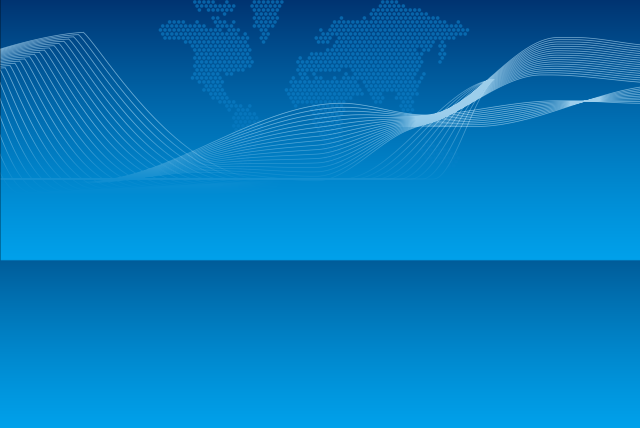
Write a WebGL 1 fragment shader that draws this background.

```glsl
precision highp float;
// Two stacked blue gradient panels; the upper one carries a dotted world map
// and bundles of thin flowing lines. The map is a hexagonal dot grid masked by
// tapered capsules; each bundle blends between two curves y = f(x).
uniform vec2 u_resolution;

float hash(vec2 p) {
  return fract(sin(dot(p, vec2(127.1, 311.7))) * 43758.5453);
}

// Signed distance to a capsule from ends.xy to ends.zw with two radii
float taper(vec2 p, vec4 ends, vec2 radii) {
  vec2 pa = p - ends.xy, ba = ends.zw - ends.xy;
  float h = clamp(dot(pa, ba) / dot(ba, ba), 0.0, 1.0);
  return length(pa - ba * h) - mix(radii.x, radii.y, h);
}

float americas(vec2 p) {
  float d = taper(p, vec4(1.98, 0.36, 2.35, 0.38), vec2(0.10, 0.14));
  d = min(d, taper(p, vec4(2.45, 0.50, 2.85, 0.52), vec2(0.18, 0.15)));
  d = min(d, taper(p, vec4(2.50, 0.72, 2.85, 0.72), vec2(0.20, 0.16)));
  d = min(d, taper(p, vec4(2.85, 0.45, 2.99, 0.76), vec2(0.08, 0.06)));
  d = min(d, taper(p, vec4(2.50, 0.90, 2.65, 1.18), vec2(0.17, 0.06)));
  d = min(d, taper(p, vec4(2.65, 1.18, 2.86, 1.32), vec2(0.05, 0.04)));
  d = min(d, taper(p, vec4(2.40, 0.04, 2.72, 0.10), vec2(0.06, 0.08)));
  d = min(d, taper(p, vec4(2.60, 0.24, 2.74, 0.32), vec2(0.05, 0.08)));
  d = min(d, taper(p, vec4(3.20, 0.02, 3.15, 0.46), vec2(0.22, 0.05)));
  d = min(d, taper(p, vec4(2.92, 1.40, 2.97, 1.60), vec2(0.14, 0.20)));
  return min(d, taper(p, vec4(2.96, 1.62, 2.90, 2.10), vec2(0.18, 0.05)));
}

float oldWorld(vec2 p) {
  float d = taper(p, vec4(3.85, 0.47, 4.10, 0.32), vec2(0.07, 0.10));
  d = min(d, taper(p, vec4(3.68, 0.80, 4.20, 0.65), vec2(0.11, 0.20)));
  d = min(d, taper(p, vec4(4.22, 0.46, 5.00, 0.36), vec2(0.20, 0.26)));
  d = min(d, taper(p, vec4(4.60, 0.20, 4.72, 0.00), vec2(0.18, 0.12)));
  d = min(d, taper(p, vec4(5.00, 0.34, 5.56, 0.38), vec2(0.19, 0.07)));
  d = min(d, taper(p, vec4(4.40, 0.75, 4.86, 0.75), vec2(0.24, 0.22)));
  d = min(d, taper(p, vec4(4.72, 0.90, 4.88, 1.02), vec2(0.20, 0.14)));
  d = min(d, taper(p, vec4(4.48, 0.92, 4.55, 1.20), vec2(0.18, 0.04)));
  d = min(d, taper(p, vec4(4.84, 1.08, 4.90, 1.36), vec2(0.11, 0.04)));
  d = min(d, taper(p, vec4(4.14, 1.00, 4.28, 1.08), vec2(0.12, 0.09)));
  d = min(d, taper(p, vec4(5.32, 0.50, 5.28, 0.70), vec2(0.05, 0.03)));
  d = min(d, taper(p, vec4(5.10, 0.86, 4.98, 1.08), vec2(0.04, 0.03)));
  d = min(d, taper(p, vec4(3.60, 1.10, 4.04, 1.12), vec2(0.16, 0.17)));
  d = min(d, taper(p, vec4(3.92, 1.24, 4.00, 1.88), vec2(0.23, 0.09)));
  return min(d, taper(p, vec4(5.20, 1.82, 5.42, 1.92), vec2(0.14, 0.09)));
}

// Dots on a staggered grid, kept where their centre lies on land
float mapDots(vec2 p, float px) {
  float row = floor(p.y / 0.048);
  float shift = 0.5 * mod(row, 2.0);
  vec2 cell = vec2(floor(p.x / 0.055 - shift), row);
  vec2 center = (cell + vec2(0.5 + shift, 0.5)) * vec2(0.055, 0.048);
  float coast = min(americas(center), oldWorld(center));
  float kept = step(coast + 0.07 * (hash(cell) - 0.5), 0.0);
  return kept * (1.0 - smoothstep(0.021 - px, 0.021 + px, length(p - center)));
}

// Height of line t (0 to 1) in one of four bundles
float lineHeight(int bundle, float t, float x) {
  if (bundle == 0) { // crest on the left with a long fall
    float start = mix(-0.35, 1.0, t), top = mix(1.0, 0.39, t);
    float u = clamp((x - start) / mix(0.6, 2.3, t), 0.0, 1.0);
    float fall = smoothstep(0.0, 1.0, pow(u, 0.6));
    return mix(top, mix(2.32, 2.17, t), fall) + 0.2 * pow(max(start - x, 0.0), 1.5);
  }
  if (bundle == 1) { // broad ribbon that narrows and opens again
    float upper = 2.18 - 0.94 * smoothstep(1.0, 4.1, x) + 0.14 * smoothstep(4.1, 5.1, x)
      - 0.93 * smoothstep(5.1, 6.7, x) + 0.10 * smoothstep(6.9, 7.9, x);
    float lower = 2.20 - 0.13 * smoothstep(1.0, 2.4, x) + 0.10 * smoothstep(2.5, 3.8, x)
      - 0.65 * smoothstep(3.8, 5.1, x) - 0.62 * smoothstep(4.9, 6.5, x)
      + 0.10 * smoothstep(6.6, 8.0, x);
    return mix(upper, lower, t);
  }
  if (bundle == 2) { // twisting lower ribbon on the right
    float upper = 1.40 - 0.19 * smoothstep(4.9, 6.7, x) + 0.03 * smoothstep(6.8, 7.7, x);
    return mix(upper, 1.52 - 0.5 * smoothstep(5.7, 8.0, x), t);
  }
  // steep fan below the knot
  return 2.15 - 1.2 * smoothstep(mix(4.1, 5.2, t), 5.98, x);
}

float stroke(int bundle, float t, vec2 p, float width) {
  float y = lineHeight(bundle, t, p.x);
  float slope = (lineHeight(bundle, t, p.x + 0.01) - y) / 0.01;
  return 1.0 - smoothstep(0.0, width, abs(p.y - y) / sqrt(1.0 + slope * slope));
}

void main() {
  // Canvas is 7.68 by 5.14 units, y measured downward
  vec2 uv = gl_FragCoord.xy / u_resolution;
  vec2 p = vec2(uv.x, 1.0 - uv.y) * vec2(7.68, 5.14);
  float px = 5.14 / u_resolution.y;

  // Panels
  float a = clamp(p.y / 3.125, 0.0, 1.0), b = clamp((p.y - 3.125) / 2.015, 0.0, 1.0);
  vec3 sky = mix(vec3(0.0, 0.20, 0.44), vec3(0.0, 0.63, 0.92), a * (1.3 - 0.3 * a));
  vec3 floorColor = mix(vec3(0.0, 0.36, 0.60), vec3(0.0, 0.63, 0.92), b * (1.3 - 0.3 * b));

  // Map, dissolving downward
  float mapFade = 0.6 * (1.0 - 0.7 * smoothstep(0.9, 2.1, p.y));
  sky = mix(sky, vec3(0.05, 0.51, 0.80), mapDots(p, px * 0.7) * mapFade);

  // Line bundles
  float width = max(px, 0.011), ink = 0.0;
  float leftFade = 1.0 - smoothstep(2.4, 3.5, p.x);
  float ribbonFade = smoothstep(0.9, 1.9, p.x);
  float rightFade = smoothstep(4.6, 5.4, p.x);
  float fanFade = 0.7 * (1.0 - smoothstep(5.8, 5.95, p.x));
  for (int i = 0; i < 24; i++) {
    float t = float(i) / 23.0;
    ink += stroke(0, t, p, width) * leftFade;
    if (i < 18) ink += stroke(1, float(i) / 17.0, p, width) * ribbonFade;
    if (i < 10) ink += stroke(2, float(i) / 9.0, p, width) * rightFade;
    if (i < 9) ink += stroke(3, float(i) / 8.0, p, width) * fanFade;
  }
  float lineFade = 1.0 - smoothstep(1.3, 2.38, p.y);
  sky = mix(sky, vec3(0.72, 0.88, 0.97), min(ink * 0.48, 0.85) * lineFade);

  // Thin dark left border on the upper panel
  sky *= 1.0 - 0.5 * (1.0 - smoothstep(0.0, 0.014, p.x));
  vec3 color = mix(sky, floorColor, smoothstep(-px, px, p.y - 3.125));
  gl_FragColor = vec4(color, 1.0);
}
```
